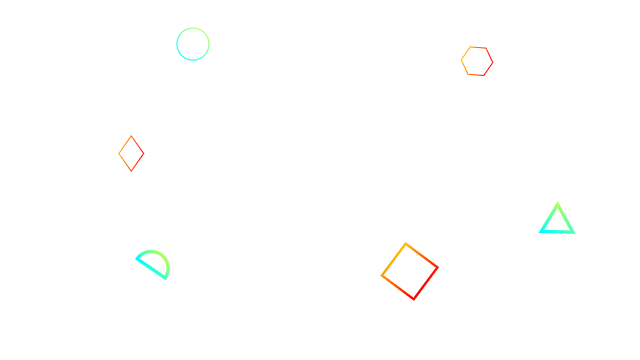
A WebGL 2 fragment shader for this background:

```glsl
#version 300 es
precision highp float;
// Six small outlined shapes scattered on white, each stroked with a gradient.
// Every outline is the absolute value of a distance function, thickened to a
// stroke; lengths are in hundredths of the canvas height.
uniform vec2 u_resolution;
out vec4 fragColor;

const float PI = 3.14159;

// Regular polygon with one corner at the given angle
float polygonDist(vec2 q, float sides, float radius, float angle) {
    float halfSector = PI / sides;
    float a = mod(atan(q.y, q.x) - angle, 2.0 * halfSector) - halfSector;
    return length(q) * cos(a) - radius * cos(halfSector);
}

float diamondDist(vec2 q, vec2 halfSize) {
    return (dot(abs(q), 1.0 / halfSize) - 1.0) / length(1.0 / halfSize);
}

// Half disc whose dome points along the given direction
float halfDiscDist(vec2 q, float radius, vec2 dome) {
    return max(length(q) - radius, -dot(q, dome));
}

// Linear blends: position is 0 at the first colour and 1 at the second
vec3 coolBlend(float position) {
    return mix(vec3(0.0, 1.0, 1.0), vec3(0.67, 1.0, 0.38), clamp(position, 0.0, 1.0));
}

vec3 warmBlend(float position) {
    return mix(vec3(1.0, 0.82, 0.0), vec3(1.0, 0.0, 0.0), clamp(position, 0.0, 1.0));
}

// Smooth-edged stroke laid over the colour below it
void stroke(inout vec3 color, float dist, float width, vec3 ink) {
    float pixel = 100.0 / u_resolution.y;
    float coverage = clamp(0.5 + (0.5 * width - abs(dist)) / pixel, 0.0, 1.0);
    color = mix(color, ink, coverage);
}

void main() {
    vec2 p = gl_FragCoord.xy / u_resolution.y * 100.0;
    vec3 color = vec3(1.0);

    // Thin circle
    vec2 q = p - vec2(53.6, 87.75);
    stroke(color, length(q) - 4.45, 0.3, coolBlend(0.5 + dot(q, vec2(0.08, 0.1))));

    // Thin hexagon
    q = p - vec2(132.5, 83.0);
    stroke(color, polygonDist(q, 6.0, 4.4, -0.08), 0.28,
           warmBlend(0.6 + dot(q, vec2(0.11, -0.03))));

    // Thin diamond
    q = p - vec2(36.45, 57.35);
    stroke(color, diamondDist(q, vec2(3.45, 4.9)), 0.28,
           warmBlend(0.6 + dot(q, vec2(0.13, -0.02))));

    // Bold triangle
    q = p - vec2(154.8, 38.15);
    stroke(color, polygonDist(q, 3.0, 5.05, 1.55), 0.92,
           coolBlend(0.48 + dot(q, vec2(0.052, 0.1))));

    // Bold half disc
    q = p - vec2(42.0, 25.45);
    stroke(color, halfDiscDist(q, 4.7, vec2(0.566, 0.825)), 0.92,
           coolBlend(0.17 + dot(q, vec2(0.137, 0.124))));

    // Large tilted square
    q = p - vec2(113.8, 24.6);
    stroke(color, polygonDist(q, 4.0, 7.8, 0.145), 0.65,
           warmBlend(0.58 + dot(q, vec2(0.05, -0.055))));

    fragColor = vec4(color, 1.0);
}
```
